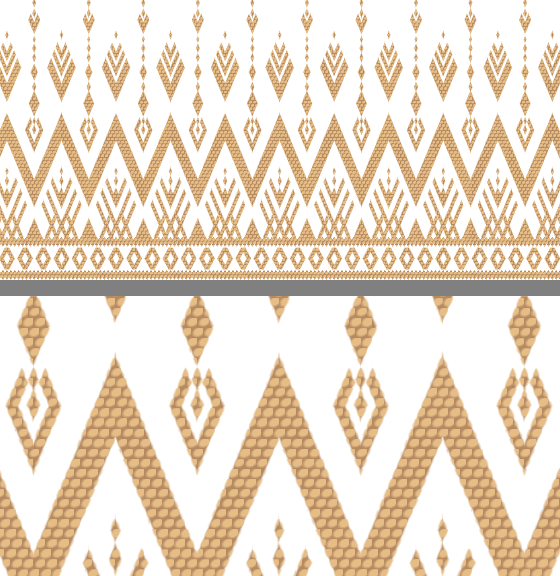
Top, the full canvas; bottom, a detail of the centre.
Write a WebGL 1 fragment shader that draws this pattern.

```glsl
precision highp float;
// Golden woven border: stitched zigzag, nested chevrons, diamond chains and a lattice hem.

uniform vec2 u_resolution;

const float HEIGHT = 384.0;   // design units over the canvas height
const float AXIS = 383.5;     // x of one zigzag peak
const float PERIOD = 74.8;    // width of one repeat
const float SLOPE = 2.43;     // steepness of every diagonal
const float STEEP = 2.63;     // gradient length of the diagonal coordinates
const vec2 STITCH = vec2(PERIOD / 14.0, 4.6);

float hash(vec2 p) {
  return fract(sin(dot(p, vec2(27.17, 61.43))) * 4375.85);
}

// Distance to x = 0 in a mirrored repeat.
float fold(float x, float period) {
  return abs(mod(x + 0.5 * period, period) - 0.5 * period);
}

// Parallelogram between two falling (u) and two rising (w) diagonals.
float block(vec2 p, vec2 u, vec2 w) {
  float a = p.y + SLOPE * p.x;
  float b = p.y - SLOPE * p.x;
  return max(max(u.x - a, a - u.y), max(w.x - b, b - w.y)) / STEEP;
}

// V shape with its point at tip, its arms cut off along the diagonal roof.
float chevron(vec2 p, float tip, float thick, float roof) {
  return block(p, vec2(tip - thick, tip), vec2(roof, HEIGHT));
}

float diamond(vec2 p, float y, float halfHeight) {
  return (abs(p.y - y) + SLOPE * p.x - halfHeight) / STEEP;
}

// Horizontal band with scalloped edges.
float band(vec2 p, float y, float halfHeight) {
  float bump = 1.5 * cos(6.2832 * p.x / STITCH.x);
  return abs(p.y - y) - halfHeight - bump;
}

// Chevrons stacked above each zigzag peak.
float leafMotif(vec2 p) {
  float d = diamond(p, 48.0, 5.5);
  d = min(d, chevron(p, 84.0, 13.0, 45.0));
  d = min(d, chevron(p, 105.0, 13.0, 45.0));
  return min(d, chevron(p, 140.0, 26.0, 45.0));
}

// Chain of diamonds hanging over each zigzag valley.
float pendant(vec2 p) {
  float d = min(diamond(p, 4.0, 6.5), diamond(p, 18.0, 6.5));
  d = min(d, chevron(p, 47.0, 17.0, 7.0));
  d = min(d, min(diamond(p, 54.0, 5.0), diamond(p, 66.0, 6.5)));
  d = min(d, min(diamond(p, 79.0, 6.5), diamond(p, 99.0, 12.0)));
  d = min(d, min(diamond(p, 119.0, 7.0), diamond(p, 142.0, 18.0)));
  d = min(d, min(diamond(p, 166.0, 5.5), diamond(p, 178.0, 7.0)));
  d = min(d, chevron(p, 209.0, 14.0, 148.0));
  return min(d, block(p, vec2(174.0, 209.0), vec2(148.0, 161.0)));
}

// Branching plant below each peak, with a small hill under each valley.
float plant(vec2 p) {
  float d = min(diamond(p, 235.0, 5.5), diamond(p, 248.0, 7.0));
  d = min(d, diamond(p, 267.0, 10.0));
  for (int i = 0; i < 3; i++) {
    d = min(d, chevron(p, 286.0 + 31.0 * float(i), 13.0, 214.0));
  }
  d = min(d, block(p, vec2(300.0, 400.0), vec2(302.0, 315.0)));
  d = min(d, block(p, vec2(318.0, 380.0), vec2(270.0, 283.0)));
  d = min(d, (299.0 - p.y + SLOPE * (0.5 * PERIOD - p.x)) / STEEP);
  return max(d, p.y - 328.0);
}

// Two solid bands enclosing a row of hollow diamonds.
float hem(vec2 p) {
  float x = fold(p.x, PERIOD / 3.0);
  float ring = abs(abs(p.y - 354.5) + 1.9 * x - 14.5) - 6.0;
  float lattice = max(ring / 2.15, abs(p.y - 354.5) - 15.0);
  return min(lattice, min(band(p, 331.5, 5.0), band(p, 377.0, 5.0)));
}

// Shade of the slanted bricklike stitches: 0 is lit thread, 1 is a deep gap.
float stitchShade(vec2 p) {
  float row = floor(p.y / STITCH.y);
  vec2 q = vec2(p.x / STITCH.x + 0.5 * mod(row, 2.0), p.y / STITCH.y);
  vec2 f = fract(q) - 0.5;
  f.x += 0.35 * f.y;
  float gap = smoothstep(0.2, 0.65, length(f - vec2(0.1, -0.12)));
  return clamp(gap + 0.25 * (hash(floor(q)) - 0.5), 0.0, 1.0);
}

void main() {
  float unit = HEIGHT / u_resolution.y;
  vec2 p = vec2(gl_FragCoord.x * unit - AXIS, HEIGHT - gl_FragCoord.y * unit);
  vec2 peak = vec2(fold(p.x, PERIOD), p.y);
  vec2 valley = vec2(0.5 * PERIOD - peak.x, p.y);

  // All motifs joined into one silhouette.
  float d = block(peak, vec2(0.0, 2.0 * HEIGHT), vec2(155.0, 193.0));
  d = min(d, min(leafMotif(peak), pendant(valley)));
  d = min(d, min(plant(peak), hem(p)));

  // Thread colours, with edges made slightly ragged by the stitches.
  float shade = stitchShade(p);
  vec3 thread = mix(vec3(0.90, 0.74, 0.52), vec3(0.81, 0.65, 0.47), smoothstep(0.2, 0.6, shade));
  thread = mix(thread, vec3(0.71, 0.54, 0.38), smoothstep(0.6, 1.0, shade));
  float soft = max(0.6 * unit, 0.7);
  float cover = 1.0 - smoothstep(-soft, soft, d + 0.6 * (shade - 0.5));
  gl_FragColor = vec4(mix(vec3(1.0), thread, cover), 1.0);
}
```
